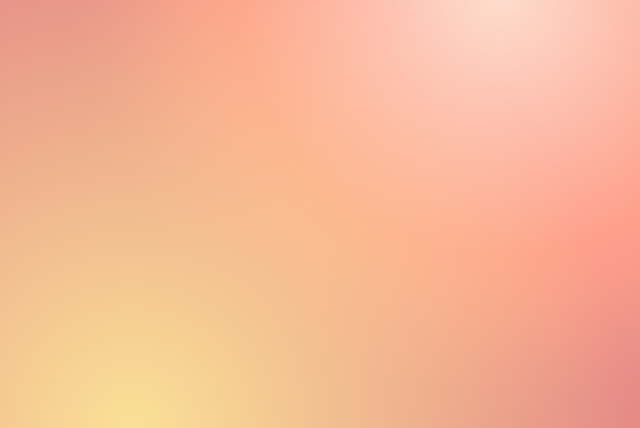
This background is drawn by a Shadertoy shader. Its source:

```glsl
// A soft sunset gradient: coral fades to dusty rose away from the upper right,
// with a wide golden glow rising from the lower left and a pale blush glow
// at the top. Each layer is a radial falloff blended over the one before.

const vec3 CORAL  = vec3(0.995, 0.625, 0.545);
const vec3 ROSE   = vec3(0.900, 0.550, 0.530);
const vec3 GOLD   = vec3(0.980, 0.880, 0.590);
const vec3 BLUSH  = vec3(0.990, 0.865, 0.805);

// Linear radial falloff: 1 at the centre, 0 at the radius and beyond.
float glow(float dist, float radius) {
    return clamp(1.0 - dist / radius, 0.0, 1.0);
}

void mainImage(out vec4 fragColor, in vec2 fragCoord) {
    // Canvas units; both axes scale with the canvas, at a 3:2 shape.
    vec2 p = fragCoord / iResolution.xy * vec2(1.5, 1.0);

    float blushDist = distance(p, vec2(1.17, 1.01));
    float goldDist  = distance(p, vec2(0.31, 0.0));

    // Base: coral darkening to rose in the far corners.
    vec3 color = mix(CORAL, ROSE, smoothstep(0.57, 1.03, blushDist));

    // Light: gold from below, blush from above.
    color = mix(color, GOLD, glow(goldDist, 1.16));
    color = mix(color, BLUSH, glow(blushDist, 0.61));

    fragColor = vec4(color, 1.0);
}
```
